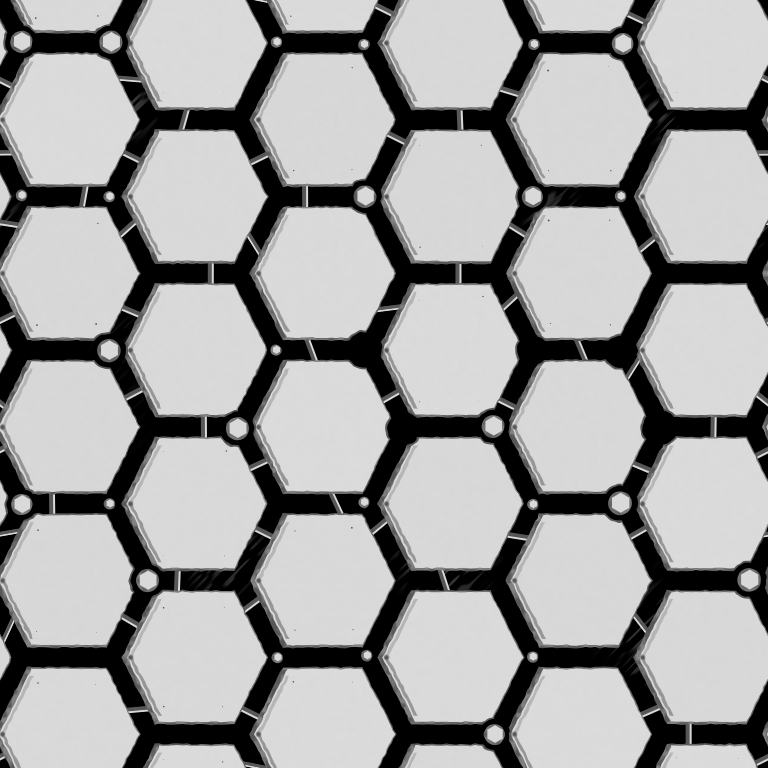
Give the GLSL for this pattern, as a Shadertoy shader.

```glsl
const vec2 GRID = vec2(6.0, 5.0);             // columns and rows, columns even
const vec2 ORIGIN = vec2(0.087, 0.044);       // centre of the first plate
const vec2 SLOPE = vec2(0.894, 0.447);        // normal of the slanted sides
const float HALF_HEIGHT = 0.0873;
const float HALF_SLANT = 0.0853;
const vec4 RIM = vec4(0.0022, 0.0035, 0.0017, 0.0062); // top, bottom, right, left
const float GROOVE_DEPTH = 0.0105;
const float GROOVE_HALF = 0.002;
const float GROOVE_REACH = 0.076;
const vec2 SPECK = vec2(0.039, 0.067);
const float BAR_CHANCE = 0.68;
const float BAR_LIGHT = 0.0013;               // half width of the bright line
const float BAR_SHADE = 0.0065;               // width of its grey side
const float BOLT_DISC = 0.0215;
const float BOLT_RING = 0.0148;
const float BOLT_CORE = 0.0108;
const float WOBBLE = 0.0022;
const float PLATE = 0.85, PALE = 0.71, MID = 0.51, DARK = 0.34, SOOT = 0.16;

float hash(vec2 p) {
    return fract(sin(dot(p, vec2(127.1, 311.7))) * 43758.5453);
}

// Value noise that wraps after a whole number of lattice steps
float noise(vec2 p, vec2 period) {
    vec2 i = floor(p), f = fract(p);
    f = f * f * (3.0 - 2.0 * f);
    vec2 a = mod(i, period), b = mod(i + 1.0, period);
    return mix(mix(hash(a), hash(vec2(b.x, a.y)), f.x),
               mix(hash(vec2(a.x, b.y)), hash(b), f.x), f.y);
}

float fill(float d) {
    return clamp(0.5 - d * iResolution.y, 0.0, 1.0);
}

// Distances past the top, bottom, right and left sides of a plate
vec4 plateSides(vec2 q) {
    float slant = SLOPE.y * abs(q.y) - HALF_SLANT;
    return vec4(vec2(q.y, -q.y) - HALF_HEIGHT, vec2(q.x, -q.x) * SLOPE.x + slant);
}

float largest(vec4 v) {
    return max(max(v.x, v.y), max(v.z, v.w));
}

float hexagon(vec2 p, float r) {
    p = abs(p);
    return max(p.x, dot(p, vec2(0.5, 0.866))) - r;
}

// Bright line (x) and grey side (y) of a bar across the gap
vec2 bar(vec2 p, vec2 normal, vec2 seed) {
    float lean = 2.0 * hash(seed + 3.7) - 1.0;
    float shift = 0.055 * (hash(seed + 9.2) - 0.5);
    float across = dot(p, normal);
    float along = dot(p, vec2(normal.y, -normal.x)) - shift - 0.8 * lean * lean * lean * across;
    float present = step(hash(seed), BAR_CHANCE) * fill(abs(across) - 0.019);
    float shade = abs(along + 0.5 * BAR_SHADE) - 0.5 * BAR_SHADE;
    return present * vec2(fill(abs(along) - BAR_LIGHT), fill(shade));
}

// Nearest disc, ring and core of the bolt at a junction
vec3 bolt(vec2 p, vec2 seed, float odd) {
    float pick = hash(seed + 5.3);
    p -= 0.005 * (vec2(hash(seed + 1.1), hash(seed + 2.3)) - 0.5);
    float size = 0.92 + 0.16 * hash(seed + 6.1);
    float r = length(p);
    vec2 lit = p - vec2(0.0008, 0.0006);
    if (pick < 0.25) return vec3(r - BOLT_DISC * size, r - BOLT_RING * size, hexagon(lit, BOLT_CORE * size));
    if (pick < 0.29) return vec3(r - BOLT_DISC * size, 1.0, 1.0);
    if (odd > 0.5 && pick < 0.8) return vec3(1.0, r - 0.5 * BOLT_RING, hexagon(lit, 0.43 * BOLT_CORE));
    return vec3(1.0);
}

void mainImage(out vec4 fragColor, in vec2 fragCoord) {
    vec2 uv = fragCoord / iResolution.xy;
    vec2 p = uv - ORIGIN;
    float nearest = 1.0;
    vec2 local = vec2(0.0), plateId = vec2(0.0), bars = vec2(0.0);
    vec3 bolts = vec3(1.0);

    // Gather plates, bars and bolts from the surrounding cells
    for (int i = -1; i <= 1; i++) {
        for (int j = -1; j <= 1; j++) {
            float column = floor(p.x * GRID.x + 0.5) + float(i);
            float odd = mod(column, 2.0);
            float row = floor(p.y * GRID.y - 0.5 * odd + 0.5) + float(j);
            vec2 q = p - vec2(column, row + 0.5 * odd) / GRID;
            vec2 id = mod(vec2(column, row), GRID);
            float d = largest(plateSides(q));
            if (d < nearest) { nearest = d; local = q; plateId = id; }
            bars = max(bars, bar(q - vec2(0.0, 0.5 / GRID.y), vec2(0.0, 1.0), id + 11.0));
            for (float s = -1.0; s <= 1.0; s += 2.0) {
                vec2 side = vec2(1.0, s);
                bars = max(bars, bar(q - side * vec2(0.5, 0.25) / GRID, SLOPE * side, id + 23.0 + 7.0 * s));
                bolts = min(bolts, bolt(q - vec2(s * 0.109 - 0.002, 0.0), id + 41.0 + 9.0 * s, odd));
            }
        }
    }

    float grain = noise(uv * 160.0, vec2(160.0));
    float rough = WOBBLE * (grain - 0.5);

    // Gap with hatched scuffs and bars
    float hatch = noise(vec2(uv.x - uv.y, uv.x + uv.y) * vec2(190.0, 24.0), vec2(190.0, 24.0));
    float patchy = smoothstep(0.72, 0.92, noise(uv * 7.0, vec2(7.0)));
    float shade = SOOT * 1.3 * patchy * smoothstep(0.6, 0.85, hatch);
    shade = mix(shade, DARK, bars.y);
    shade = mix(shade, PLATE, bars.x);

    // Plate with rim, groove and specks
    vec4 sides = plateSides(local) + rough;
    float tone = PLATE + 0.014 * (hash(plateId + 2.9) - 0.5) + 0.008 * (grain - 0.5);
    float groove = max(abs(sides.w + GROOVE_DEPTH) - GROOVE_HALF, abs(local.y) - GROOVE_REACH);
    float face = mix(tone, local.y > 0.0 ? PALE : mix(MID, PALE, 0.4), fill(groove));
    float tip = length(local + vec2((HALF_SLANT - GROOVE_DEPTH) / SLOPE.x, 0.0));
    face = mix(face, DARK, 1.0 - smoothstep(0.001, 0.005, tip));
    vec2 corner = plateId + 0.3 * sign(local);
    vec2 drift = 0.006 * (vec2(hash(corner), hash(corner + 4.4)) - 0.5);
    float speck = length(abs(local) - SPECK - drift) - 0.0012 * hash(corner + 8.8);
    face = mix(face, DARK, fill(speck) * step(0.6, hash(plateId + 17.0)));
    float rim = mix(DARK, MID, smoothstep(0.2, 0.8, grain));
    float plate = mix(rim, face, fill(largest(sides + RIM)));
    shade = mix(shade, plate, fill(largest(sides)));

    // Bolts with a grey edge where they cut into plates
    float cut = bolts.x + rough;
    shade = mix(shade, min(shade, DARK), fill(cut - 0.0025));
    shade = mix(shade, 0.0, fill(cut));
    shade = mix(shade, mix(DARK, MID, grain), fill(bolts.y + 0.5 * rough));
    shade = mix(shade, PLATE, fill(bolts.z));
    fragColor = vec4(vec3(shade), 1.0);
}
```
